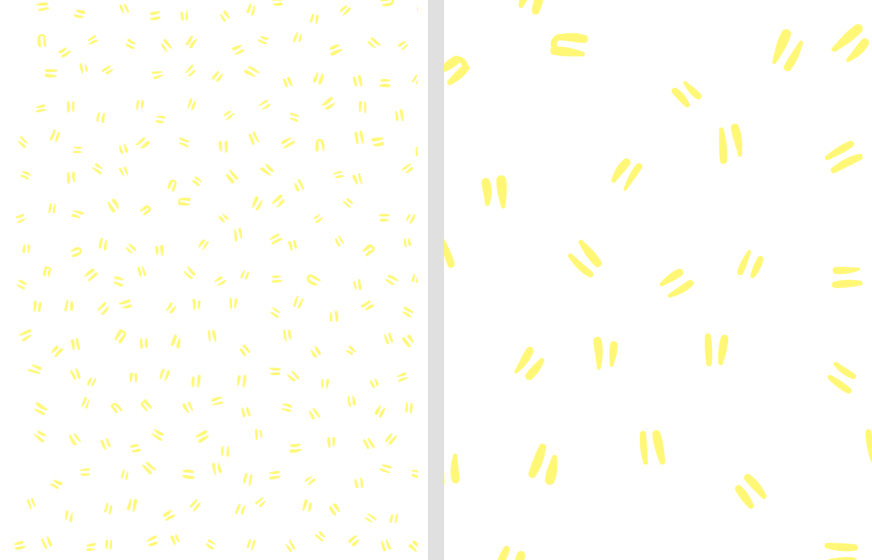
Left, the full canvas; right, a detail of the centre.
Write a Shadertoy shader that draws this pattern.

```glsl
// Scattered pairs of short yellow brush dashes on white, some joined into hooks.

const vec3 PAPER = vec3(1.0);
const vec3 YELLOW = vec3(1.0, 0.97, 0.46);
const float PI = 3.14159265;

// All lengths are fractions of the canvas height.
const float CELL = 0.0595;
const float HALF_GAP = 0.0043;
const float HALF_LENGTH = 0.0073;
const float RADIUS = 0.0023;
const float HOOK_SHARE = 0.1;

// Blank side margins, as fractions of the canvas width.
const float LEFT_MARGIN = 0.045;
const float RIGHT_MARGIN = 0.024;

float hash(vec2 p, float seed) {
    vec3 q = fract(vec3(p.xyx + seed * 7.31) * vec3(0.1031, 0.1030, 0.0973));
    q += dot(q, q.yzx + 33.33);
    return fract((q.x + q.y) * q.z);
}

vec2 rotate(vec2 p, float angle) {
    float c = cos(angle), s = sin(angle);
    return vec2(c * p.x + s * p.y, c * p.y - s * p.x);
}

// Upright dash, slightly bowed, with one end thinner than the other.
float dashDistance(vec2 p, float halfLength, float radius, float taper, float bow) {
    float t = clamp(p.y / halfLength, -1.0, 1.0);
    p.x -= bow * (1.0 - t * t);
    float width = radius * (1.0 + taper * t) * (1.0 - 0.22 * t * t);
    return length(p - vec2(0.0, t * halfLength)) - width;
}

// Half ring opening downwards.
float archDistance(vec2 p, float ringRadius, float radius) {
    float ring = abs(length(p) - ringRadius);
    float ends = length(vec2(abs(p.x) - ringRadius, p.y));
    return (p.y > 0.0 ? ring : ends) - radius;
}

// One of the two dashes; side is -1 or 1.
float sideDash(vec2 p, vec2 id, float side) {
    float seed = 10.0 + 5.0 * side;
    float halfLength = HALF_LENGTH * mix(0.78, 1.18, hash(id, seed));
    float radius = RADIUS * mix(0.85, 1.15, hash(id, seed + 1.0));
    float taper = mix(-0.4, 0.4, hash(id, seed + 2.0));
    float bow = 0.0012 * (hash(id, seed + 3.0) - 0.5);
    float lean = 0.22 * (hash(id, seed + 4.0) - 0.5);
    float slide = 0.0025 * (hash(id, seed + 4.5) - 0.5);
    vec2 q = rotate(p - vec2(side * HALF_GAP, slide), lean);
    return dashDistance(q, halfLength, radius, taper, bow);
}

// Pair of dashes, steep directions being a little more common.
float markDistance(vec2 p, vec2 id) {
    float turn = 2.0 * hash(id, 1.0) - 1.0;
    p = rotate(p, 0.5 * PI * turn * mix(0.6, 1.0, abs(turn)));
    p /= mix(0.88, 1.15, hash(id, 2.0));
    float d = min(sideDash(p, id, -1.0), sideDash(p, id, 1.0));
    if (hash(id, 3.0) < HOOK_SHARE) {
        float top = HALF_LENGTH * 0.65;
        d = min(d, archDistance(p - vec2(0.0, top), HALF_GAP, RADIUS * 0.8));
    }
    return d;
}

// Nearest mark on a staggered, jittered grid.
float scatterDistance(vec2 p, float leftEdge) {
    float nearest = 1.0;
    float row = floor(p.y / CELL);
    for (int j = -1; j <= 1; j++) {
        float y = row + float(j);
        float shift = 0.5 * mod(y, 2.0);
        float column = floor(p.x / CELL - shift);
        for (int i = -1; i <= 1; i++) {
            vec2 id = vec2(column + float(i), y);
            vec2 jitter = vec2(hash(id, 4.0), hash(id, 5.0)) - 0.5;
            vec2 center = (id + vec2(shift, 0.0) + 0.5 + 0.56 * jitter) * CELL;
            if (center.x > leftEdge) {
                nearest = min(nearest, markDistance(p - center, id));
            }
        }
    }
    return nearest;
}

void mainImage(out vec4 fragColor, in vec2 fragCoord) {
    float pixel = 1.0 / iResolution.y;
    float width = iResolution.x * pixel;
    vec2 p = fragCoord * pixel;

    float d = scatterDistance(p, LEFT_MARGIN * width);
    d = max(d, p.x - (1.0 - RIGHT_MARGIN) * width);

    float ink = 1.0 - smoothstep(-0.8 * pixel, 0.8 * pixel, d);
    fragColor = vec4(mix(PAPER, YELLOW, ink), 1.0);
}
```
